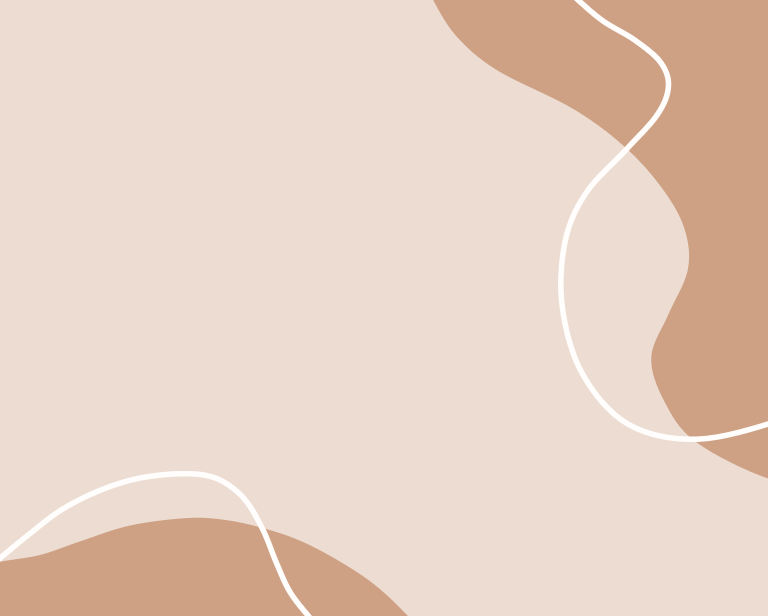
A WebGL 2 fragment shader for this background:

```glsl
#version 300 es
precision highp float;
// Cream backdrop with two clay corner blobs and two flowing white ribbons.

uniform vec2 u_resolution;
out vec4 fragColor;

const int KNOTS = 16;   // first and last knots only steer the tangents
const int STEPS = 8;    // straight pieces per spline span

// Catmull-Rom interpolation between b and c
vec2 spline(vec2 a, vec2 b, vec2 c, vec2 d, float t) {
    return b + 0.5 * t * (c - a + t * (2.0 * a - 5.0 * b + 4.0 * c - d
             + t * (3.0 * (b - c) + d - a)));
}

float segmentDistance(vec2 p, vec2 a, vec2 b) {
    vec2 ab = b - a;
    return length(p - a - ab * clamp(dot(p - a, ab) / dot(ab, ab), 0.0, 1.0));
}

// Signed distance to a curve: negative where a ray to the left crosses it an odd number of times
float curveDistance(vec2 p, vec2 k[KNOTS]) {
    float nearest = 1e3;
    float side = 1.0;
    for (int i = 0; i < KNOTS - 3; i++) {
        vec2 a = k[i + 1];
        for (int s = 1; s <= STEPS; s++) {
            vec2 b = spline(k[i], k[i + 1], k[i + 2], k[i + 3], float(s) / float(STEPS));
            nearest = min(nearest, segmentDistance(p, a, b));
            if ((a.y > p.y) != (b.y > p.y)
                && a.x + (p.y - a.y) * (b.x - a.x) / (b.y - a.y) < p.x) side = -side;
            a = b;
        }
    }
    return side * nearest;
}

void main() {
    // The canvas spans 125 by 100 units
    vec2 p = gl_FragCoord.xy / u_resolution * vec2(125.0, 100.0);
    float pixel = 100.0 / u_resolution.y;

    // Corner blobs
    float upperBlob = curveDistance(p, vec2[KNOTS](
        vec2(68.1, 108.1), vec2(69.2, 103.3), vec2(70.5, 100.0), vec2(74.3, 94.1),
        vec2(80.9, 88.6), vec2(93.5, 82.2), vec2(102.3, 75.6), vec2(108.5, 68.4),
        vec2(111.6, 62.2), vec2(111.9, 56.0), vec2(108.8, 49.0), vec2(106.0, 42.0),
        vec2(108.1, 34.9), vec2(113.2, 28.3), vec2(125.1, 22.3), vec2(135.2, 21.0)));
    float lowerBlob = curveDistance(p, vec2[KNOTS](
        vec2(-9.8, -10.7), vec2(-8.1, -2.6), vec2(-4.9, 7.5), vec2(0.0, 8.8),
        vec2(6.5, 9.9), vec2(13.0, 12.1), vec2(21.2, 14.7), vec2(30.5, 15.9),
        vec2(36.6, 15.6), vec2(42.7, 14.3), vec2(48.9, 12.2), vec2(55.4, 8.8),
        vec2(61.2, 4.9), vec2(66.4, 0.0), vec2(70.0, -4.2), vec2(73.3, -8.5)));

    // Ribbons
    float upperRibbon = curveDistance(p, vec2[KNOTS](
        vec2(89.6, 104.1), vec2(93.2, 100.8), vec2(98.0, 96.7), vec2(103.3, 93.5),
        vec2(107.5, 89.9), vec2(108.8, 86.0), vec2(107.0, 81.4), vec2(101.8, 75.6),
        vec2(95.4, 68.7), vec2(92.0, 60.9), vec2(91.5, 50.3), vec2(94.8, 39.3),
        vec2(102.3, 31.1), vec2(113.5, 28.7), vec2(127.0, 31.8), vec2(135.2, 35.7)));
    float lowerRibbon = curveDistance(p, vec2[KNOTS](
        vec2(-6.5, 4.2), vec2(-2.4, 7.5), vec2(0.0, 9.4), vec2(4.9, 13.4),
        vec2(10.1, 17.3), vec2(16.3, 20.4), vec2(22.8, 22.4), vec2(30.1, 23.1),
        vec2(35.3, 22.3), vec2(39.6, 19.2), vec2(42.7, 14.2), vec2(45.0, 8.6),
        vec2(47.2, 3.9), vec2(50.2, 0.0), vec2(51.5, -1.3), vec2(53.7, -3.6)));

    float blobs = min(upperBlob, lowerBlob);
    float ribbons = min(abs(upperRibbon), abs(lowerRibbon)) - 0.45;

    // Layers from back to front, with one-pixel soft edges
    vec3 color = vec3(0.925, 0.863, 0.82);
    color = mix(color, vec3(0.808, 0.63, 0.52), clamp(0.5 - blobs / pixel, 0.0, 1.0));
    color = mix(color, vec3(1.0, 0.995, 0.99), clamp(0.5 - ribbons / pixel, 0.0, 1.0));
    fragColor = vec4(color, 1.0);
}
```
